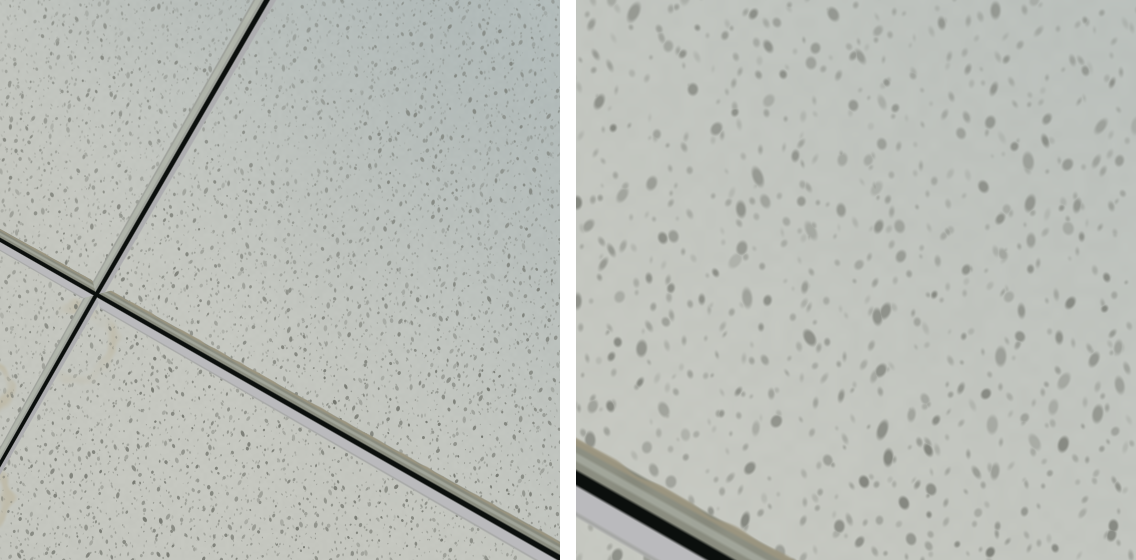
Left: the whole. Right: its middle third, enlarged.
Reproduce this texture procedurally as a WebGL 2 fragment shader.

```glsl
#version 300 es
precision highp float;
// Speckled ceiling panels meeting at a slanted cross of dark joints with bevelled rails.
uniform vec2 u_resolution;
out vec4 fragColor;

// Layout, in canvas units
const vec2 CROSS = vec2(0.172, 0.474);
const float TILT = 0.517;            // radians the grid is turned clockwise
const float PITCH = 2.0;             // panel size
const float SKEW = 0.008;            // slight bend of the steep joint
const float WIDENING = 0.4;          // joints widen towards the viewer
const float GAP = 0.0037;            // half width of the dark joint
const float RAIL = 0.0185;           // outer edge of the rails

// Specks
const float COARSE_CELLS = 54.0;
const float FINE_CELLS = 88.0;
const float SPECK_SOFT = 0.0011;

// Colours
const vec3 PANEL_WARM = vec3(0.772, 0.780, 0.752);
const vec3 PANEL_COOL = vec3(0.695, 0.732, 0.728);
const vec3 SPECK = vec3(0.43, 0.44, 0.41);
const vec3 STAIN = vec3(0.73, 0.69, 0.58);
const vec3 JOINT = vec3(0.045, 0.060, 0.050);
const vec3 RAIL_OLIVE = vec3(0.54, 0.55, 0.50);
const vec3 RAIL_TAN = vec3(0.62, 0.59, 0.50);
const vec3 RAIL_PALE = vec3(0.69, 0.71, 0.67);
const vec3 RAIL_LILAC = vec3(0.73, 0.73, 0.74);
const vec3 RAIL_SHADE = vec3(0.60, 0.61, 0.59);

float hash(vec2 p) {
    return fract(sin(dot(p, vec2(127.1, 311.7))) * 43758.5453);
}

float noise(vec2 p) {
    vec2 i = floor(p), f = fract(p);
    f = f * f * (3.0 - 2.0 * f);
    return mix(mix(hash(i), hash(i + vec2(1, 0)), f.x),
               mix(hash(i + vec2(0, 1)), hash(i + vec2(1, 1)), f.x), f.y);
}

mat2 rotation(float a) {
    return mat2(cos(a), sin(a), -sin(a), cos(a));
}

// Coverage of the strip lo < x < hi
float band(float x, float lo, float hi, float soft) {
    return smoothstep(lo - soft, lo + soft, x) * (1.0 - smoothstep(hi - soft, hi + soft, x));
}

// Scattered, mostly upright ovals with random size and strength
float specks(vec2 uv, float cells, float radius, float chance, float soft) {
    vec2 home = floor(uv * cells);
    float cover = 0.0;
    for (int y = -1; y <= 1; y++)
    for (int x = -1; x <= 1; x++) {
        vec2 id = home + vec2(x, y);
        vec2 centre = (id + vec2(hash(id + 3.1), hash(id + 17.7))) / cells;
        vec2 d = rotation(1.3 * (hash(id + 29.3) - 0.45)) * (uv - centre);
        float size = radius * mix(0.55, 1.25, hash(id + 41.9));
        float dist = length(d * vec2(1.0, mix(0.5, 0.9, hash(id + 53.2)))) - size;
        float strength = step(hash(id + 67.4), chance) * mix(0.35, 1.0, hash(id + 71.8));
        cover = max(cover, strength * (1.0 - smoothstep(-soft, soft, dist)));
    }
    return cover;
}

// Ragged water ring
float stain(vec2 uv, vec2 centre, float radius) {
    float ragged = 0.016 * (noise(uv * 45.0) - 0.5);
    float ring = abs(length(uv - centre) - radius + ragged);
    return (1.0 - smoothstep(0.002, 0.014, ring)) * smoothstep(0.2, 0.7, noise(uv * 22.0 + 5.0));
}

void main() {
    float pixel = 1.0 / min(u_resolution.x, u_resolution.y);
    vec2 uv = gl_FragCoord.xy * pixel;

    // Panel face: cooler towards the upper right, faintly mottled
    float cool = smoothstep(0.55, 1.9, uv.x * 0.85 + uv.y);
    vec3 color = mix(PANEL_WARM, PANEL_COOL, cool);
    color += 0.012 * (noise(uv * 5.0) - 0.5) + 0.012 * (noise(uv * 150.0) - 0.5);
    float stains = max(stain(uv, vec2(0.135, 0.385), 0.066) * smoothstep(0.09, 0.15, uv.x),
                   max(stain(uv, vec2(-0.035, 0.305), 0.05), stain(uv, vec2(-0.035, 0.115), 0.05)));
    color = mix(color, STAIN, 0.5 * stains);

    // Specks are crisper near the bottom
    float soft = max(SPECK_SOFT * mix(0.8, 1.3, uv.y), 0.6 * pixel);
    float clarity = mix(0.95, 0.62, uv.y) * mix(0.8, 1.1, noise(uv * 7.0));
    float coarse = specks(uv, COARSE_CELLS, 0.0026, 0.62, soft);
    float fine = 0.6 * specks(uv + 4.7, FINE_CELLS, 0.0014, 0.6, soft);
    color = mix(color, SPECK, clarity * max(coarse, fine));

    // Signed distance across the steep joint (x) and the shallow joint (y)
    vec2 p = rotation(TILT) * (uv - CROSS);
    p.x -= SKEW * max(p.y, 0.0);
    p = mod(p + 0.5 * PITCH, PITCH) - 0.5 * PITCH;
    vec2 q = p / (1.0 + WIDENING * p.yx);
    float aa = max(0.8 * pixel, 0.0011);

    // Rails, mitred where they meet
    float shallow = smoothstep(-aa, aa, abs(p.x) - abs(p.y));
    float grain = 0.03 * (noise(p * 60.0) - 0.5);
    vec3 steep = mix(color, RAIL_PALE + grain, band(q.x, -0.016, 0.0, aa));
    steep = mix(steep, RAIL_SHADE, 0.8 * band(q.x, -0.017, -0.0145, aa));
    steep = mix(steep, RAIL_SHADE, 0.7 * band(q.x, -0.0075, -0.003, aa));
    steep = mix(steep, RAIL_LILAC - 0.05, band(q.x, 0.0, 0.0115, aa));
    vec3 flat_ = mix(color, RAIL_OLIVE + grain, band(q.y, 0.0, RAIL, aa));
    flat_ = mix(flat_, RAIL_PALE, 0.6 * band(q.y, 0.008, 0.012, aa));
    flat_ = mix(flat_, RAIL_TAN, 0.8 * band(q.y, 0.0155, RAIL + 0.1 * grain, aa));
    flat_ = mix(flat_, RAIL_LILAC, band(q.y, -RAIL, 0.0, aa));
    flat_ = mix(flat_, RAIL_SHADE, 0.6 * band(q.y, -RAIL, -0.0165, aa));
    color = mix(steep, flat_, shallow);

    // Dark joints
    vec2 gap = 1.0 - smoothstep(vec2(GAP - aa), vec2(GAP + aa), abs(q));
    color = mix(color, JOINT, max(gap.x, gap.y));
    fragColor = vec4(color, 1.0);
}
```
